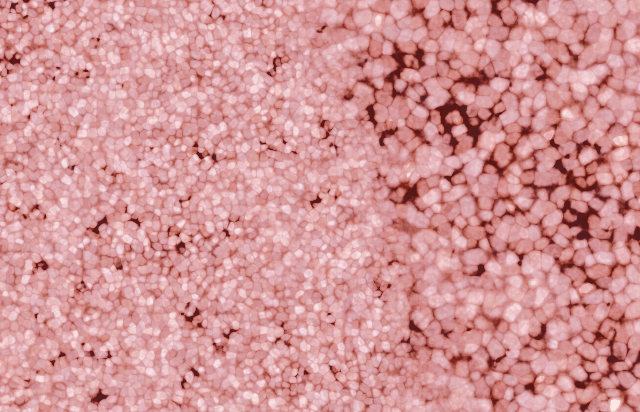
Write a WebGL 2 fragment shader that draws this texture.

```glsl
#version 300 es
precision highp float;
// Pink mineral sand: fine pale grains at left, coarser russet grains at right.

#define FINE_SCALE 54.0
#define COARSE_SCALE 31.0
#define SPECKLE_SCALE 105.0
#define BASE_TONE 0.76
#define GRAIN_CONTRAST 0.46
#define CREVICE_DEPTH 0.44
#define STAIN_SCALE 13.0
#define STAIN_DEPTH 0.62
#define EDGE_SHARPNESS 11.0

uniform vec2 u_resolution;
out vec4 fragColor;

vec3 hash3(vec2 p) {
  vec3 q = fract(p.xyx * vec3(0.1031, 0.1030, 0.0973));
  q += dot(q, q.yxz + 33.33);
  return fract((q.xxy + q.yzz) * q.zyx);
}

mat2 rotation(float a) {
  float c = cos(a), s = sin(a);
  return mat2(c, s, -s, c);
}

// Irregular broad patches from layered, warped sines, about -1 to 1.
float patches(vec2 p) {
  float sum = 0.0, amp = 0.5;
  for (int i = 0; i < 4; i++) {
    p = rotation(1.1) * p * 1.7 + 2.3;
    p += 0.6 * sin(p.yx * 1.3);
    sum += amp * sin(p.x) * cos(p.y);
    amp *= 0.75;
  }
  return sum;
}

// Overlapping tilted grains: x tone, y warmth, z crevice, w seam.
vec4 grains(vec2 p, float scale) {
  vec2 q = p * scale, cell = floor(q), look = vec2(0.0);
  float best = -9.0, second = -9.0, total = 0.0;
  for (int j = -1; j <= 1; j++) {
    for (int i = -1; i <= 1; i++) {
      vec2 id = cell + vec2(i, j);
      vec3 place = hash3(id + scale);
      vec3 kind = hash3(id + scale * 3.0 + 17.0);
      vec2 d = q - id - 0.5 - 0.85 * (place.xy - 0.5);
      d = rotation(6.2832 * kind.z) * d * vec2(1.2, 0.85);
      float size = mix(length(d), max(abs(d.x), abs(d.y)), 0.35);
      float height = 0.36 * place.z - size;
      second = max(second, min(best, height));
      best = max(best, height);
      float weight = exp(EDGE_SHARPNESS * height);
      look += weight * kind.xy;
      total += weight;
    }
  }
  float crevice = smoothstep(0.12, 0.55, -best);
  float seam = 1.0 - smoothstep(0.0, 0.25, best - second);
  return vec4(look / total, crevice, seam);
}

// Sparse ragged spots of dark mineral.
float stains(vec2 p) {
  vec2 q = p * STAIN_SCALE;
  q += 0.13 * sin(q.yx * 9.0) + 0.06 * sin(q.yx * 23.0 + 1.0);
  vec2 cell = floor(q);
  float stain = 0.0;
  for (int j = -1; j <= 1; j++) {
    for (int i = -1; i <= 1; i++) {
      vec2 id = cell + vec2(i, j);
      vec3 r = hash3(id + 71.0);
      float radius = 0.16 + 0.34 * fract(r.z * 7.0);
      float spot = 1.0 - smoothstep(0.0, radius, length(q - id - r.xy));
      stain = max(stain, spot * step(0.62, r.z));
    }
  }
  return stain;
}

// Colour ramp from deep russet through rose to pale pink.
vec3 sandColour(float v) {
  vec3 c = mix(vec3(0.34, 0.10, 0.11), vec3(0.50, 0.16, 0.15), clamp(v / 0.10, 0.0, 1.0));
  c = mix(c, vec3(0.71, 0.37, 0.33), clamp((v - 0.10) / 0.14, 0.0, 1.0));
  c = mix(c, vec3(0.82, 0.53, 0.53), clamp((v - 0.24) / 0.20, 0.0, 1.0));
  c = mix(c, vec3(0.85, 0.62, 0.63), clamp((v - 0.44) / 0.18, 0.0, 1.0));
  c = mix(c, vec3(0.91, 0.72, 0.74), clamp((v - 0.62) / 0.20, 0.0, 1.0));
  return mix(c, vec3(0.98, 0.91, 0.92), clamp((v - 0.82) / 0.25, 0.0, 1.0));
}

void main() {
  vec2 uv = gl_FragCoord.xy / u_resolution;
  vec2 p = gl_FragCoord.xy / u_resolution.y;

  // Coarse region with a slanted, patchy boundary
  float broad = patches(p * 1.6);
  float mottle = patches(p * 5.0 + 4.0);
  float side = uv.x - mix(0.68, 0.48, uv.y) + 0.07 * broad + 0.03 * mottle;
  float coarse = smoothstep(-0.06, 0.10, side);

  vec4 grain = mix(grains(p, FINE_SCALE), grains(p, COARSE_SCALE), coarse);
  vec4 speckle = grains(p, SPECKLE_SCALE);
  float stain = stains(p);
  float clump = clamp(0.5 + 0.6 * mottle, 0.0, 1.0);

  // Light and shade of the grains
  float tone = BASE_TONE + GRAIN_CONTRAST * (grain.x - 0.5);
  tone += 0.16 * (speckle.x - 0.5) - 0.05 * speckle.z;
  tone -= CREVICE_DEPTH * grain.z * (0.35 + 0.6 * clump + 0.35 * coarse);
  tone -= 0.05 * grain.w + coarse * (0.03 + 0.14 * clump);
  tone -= STAIN_DEPTH * stain * (0.25 + 0.6 * grain.z + 0.5 * (1.0 - grain.x));
  tone += 0.35 * coarse * smoothstep(0.965, 0.985, grain.y);

  // Warm iron tint in the shaded grains, cool tint in the pale ones
  vec3 colour = sandColour(tone);
  float warmth = (grain.y - 0.5) * (1.0 - 0.5 * clamp(tone, 0.0, 1.0));
  colour += warmth * vec3(0.02, -0.03, -0.08);
  fragColor = vec4(clamp(colour, 0.0, 1.0), 1.0);
}
```
